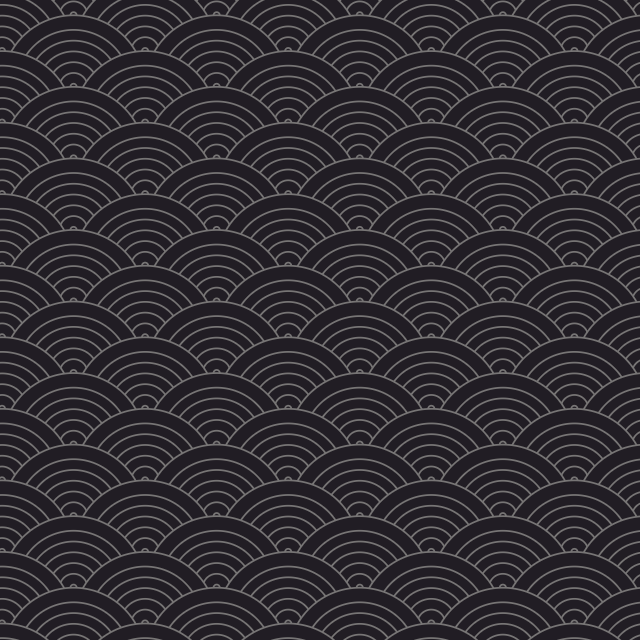
Write a Shadertoy shader that draws this pattern.

```glsl
// Overlapping wave scales: staggered rows of discs, each lined with thin rings.
// Rows are painted from back to front, so every lower row covers the one above.
// Lengths inside the pattern are measured in disc radii.

const float DISC_RADIUS = 0.1118;             // fraction of the canvas height
const vec2 ORIGIN = vec2(0.4503, 0.4730);     // centre of one disc
const float HALF_LINE = 0.0121;
const float ROW_STEP = 0.5;
const float FIRST_RING = 0.0435;
const float RING_STEP = 0.1505;
const float LAST_RING = 5.0;
const int ROWS = 4;

const vec3 GROUND = vec3(0.130, 0.114, 0.140);
const vec3 LINE = vec3(0.468, 0.460, 0.460);

// Area covered by a shape at signed distance d, softened over one pixel
float coverage(float d, float pixel) {
    return clamp(0.5 - d / pixel, 0.0, 1.0);
}

// Distance to the nearest line: evenly spaced inner rings and the outer rim
float ringDistance(float radius) {
    float index = clamp(round((radius - FIRST_RING) / RING_STEP), 0.0, LAST_RING);
    float inner = abs(radius - FIRST_RING - index * RING_STEP);
    return min(inner, abs(radius - 1.0)) - HALF_LINE;
}

// Distance from p to the nearest disc centre of a row; odd rows shift by a radius
float centreDistance(vec2 p, float row) {
    float x = mod(p.x + mod(row, 2.0) + 1.0, 2.0) - 1.0;
    return length(vec2(x, p.y - row * ROW_STEP));
}

vec3 waveScales(vec2 p, float pixel) {
    float rim = 1.0 + HALF_LINE;
    float frontRow = ceil((p.y - rim - pixel) / ROW_STEP);
    vec3 colour = GROUND;
    for (int i = ROWS - 1; i >= 0; i--) {
        float radius = centreDistance(p, frontRow + float(i));
        vec3 disc = mix(GROUND, LINE, coverage(ringDistance(radius), pixel));
        // The rim's outer edge is softened by the disc mask alone
        if (radius > 1.0) disc = LINE;
        colour = mix(colour, disc, coverage(radius - rim, pixel));
    }
    return colour;
}

void mainImage(out vec4 fragColor, in vec2 fragCoord) {
    vec2 p = (fragCoord / iResolution.y - ORIGIN) / DISC_RADIUS;
    float pixel = 1.0 / (iResolution.y * DISC_RADIUS);
    fragColor = vec4(waveScales(p, pixel), 1.0);
}
```
